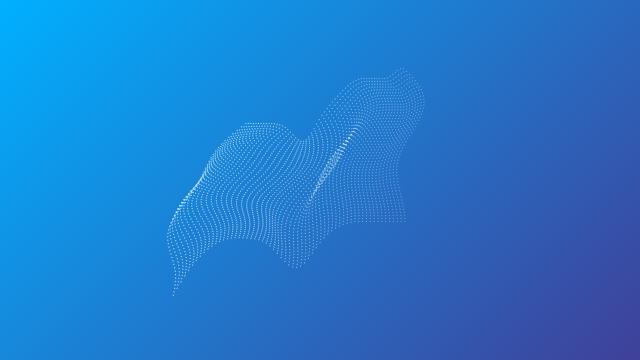
Write a Shadertoy shader that draws this background.

```glsl
const vec3 SKY_BLUE = vec3(0.0, 0.69, 1.0);
const vec3 INDIGO = vec3(0.25, 0.25, 0.60);
const vec3 DOT_COLOR = vec3(0.86, 0.95, 1.0);

const int COLUMNS = 60;
const float ROWS = 50.0;
const float DOT_RADIUS = 0.0016;
const float LEFT_OPACITY = 0.72;
const float RIGHT_OPACITY = 0.32;

// Sheet limits, in canvas heights
const vec2 TOP_SPAN = vec2(0.683, 1.120);
const vec2 BOTTOM_SPAN = vec2(0.4815, 1.125);
const vec2 BOUNDS_MIN = vec2(0.44, 0.16);
const vec2 BOUNDS_MAX = vec2(1.20, 0.83);

const float PI = 3.14159265;

float bell(float x, float center, float width) {
    float t = (x - center) / width;
    return exp(-t * t);
}

// Height of the upper rim: a plateau, a valley, then a raised lobe
float topEdge(float u) {
    return 0.657 + 0.125 * smoothstep(0.36, 0.75, u)
         - 0.05 * bell(u, 0.36, 0.09)
         + 0.028 * smoothstep(0.88, 1.0, u);
}

// Height of the lower rim: a rising tail, a dip, then a level end
float bottomEdge(float u) {
    float tail = 1.0 - min(u / 0.27, 1.0);
    return 0.34 - 0.16 * tail * tail
         + 0.045 * smoothstep(0.53, 0.8, u)
         - 0.083 * bell(u, 0.53, 0.1);
}

// Pulls neighbouring columns together around a point of the sheet
float pinch(float u, float v, vec2 center, vec2 size, float amount) {
    return -amount * (u - center.x) * bell(u, center.x, size.x)
         * bell(v, center.y, size.y);
}

// Horizontal place of column u at depth v, from top 0 to bottom 1
float columnX(float u, float v) {
    float x = mix(mix(TOP_SPAN.x, TOP_SPAN.y, u),
                  mix(BOTTOM_SPAN.x, BOTTOM_SPAN.y, u), v);
    float leftBend = -0.083 * sin(PI * v) - 0.0125 * sin(4.0 * PI * v);
    float rightBend = 0.074 * (1.0 - v) * sin(2.0 * PI * v);
    x += leftBend * (1.0 - smoothstep(0.08, 0.55, u));
    x += rightBend * smoothstep(0.15, 0.6, u);
    x += pinch(u, v, vec2(0.0, 0.45), vec2(0.15, 0.27), 0.35);
    x += pinch(u, v, vec2(0.58, 0.44), vec2(0.11, 0.20), 0.47);
    x += pinch(u, v, vec2(0.42, 0.78), vec2(0.08, 0.16), 0.24);
    return x;
}

// Coverage of the dotted sheet at p
float dottedSheet(vec2 p, float pixel) {
    if (any(lessThan(p, BOUNDS_MIN)) || any(greaterThan(p, BOUNDS_MAX))) return 0.0;
    float clear = 1.0;
    for (int i = 0; i <= COLUMNS; i++) {
        float u = float(i) / float(COLUMNS);
        float top = topEdge(u);
        float bottom = bottomEdge(u);
        float v = (top - p.y) / (top - bottom);
        v = clamp(floor(v * ROWS + 0.5), 0.0, ROWS) / ROWS;
        vec2 dotCenter = vec2(columnX(u, v), mix(top, bottom, v));
        float coverage = clamp((DOT_RADIUS - distance(p, dotCenter)) / pixel + 0.5, 0.0, 1.0);
        clear *= 1.0 - coverage * mix(LEFT_OPACITY, RIGHT_OPACITY, u);
    }
    return 1.0 - clear;
}

void mainImage(out vec4 fragColor, in vec2 fragCoord) {
    float pixel = 1.0 / iResolution.y;
    vec2 p = fragCoord * pixel;
    float aspect = iResolution.x * pixel;

    // Diagonal gradient from the upper left corner
    float diagonal = (p.x + 1.0 - p.y) / (aspect + 1.0);
    vec3 color = mix(SKY_BLUE, INDIGO, diagonal);

    color = mix(color, DOT_COLOR, dottedSheet(p, pixel));
    fragColor = vec4(color, 1.0);
}
```
